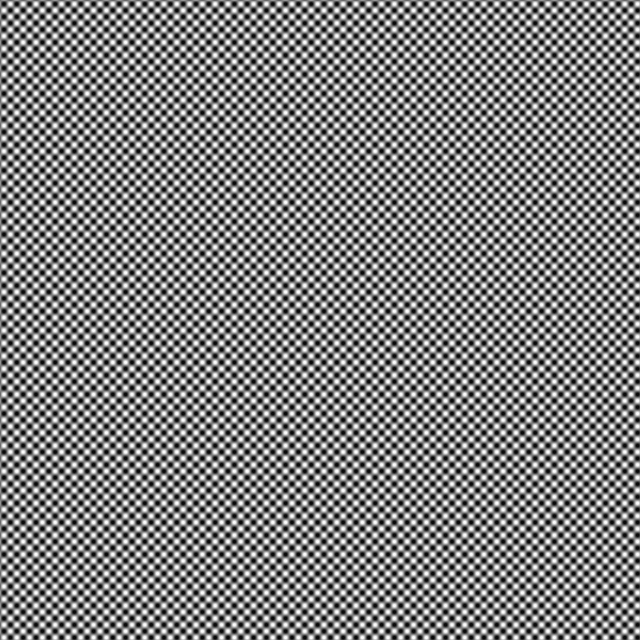
Give the GLSL for this pattern, as a WebGL 1 fragment shader.

```glsl
precision highp float;

uniform vec2 u_resolution;

const float TAU = 6.2831853;
const float REPEATS = 50.0;

// Signed soft checker: +1 at light centres, -1 at dark centres.
float softChecker(vec2 tile) {
    vec2 wave = cos(TAU * (tile - 0.3125));
    return -wave.x * wave.y;
}

void main() {
    vec2 uv = gl_FragCoord.xy / u_resolution;
    uv.y = 1.0 - uv.y;

    // Fade to the mean grey when a repeat is too small to resolve.
    float repeatsPerPixel = REPEATS / min(u_resolution.x, u_resolution.y);
    float contrast = 0.55 * (1.0 - smoothstep(0.3, 0.5, repeatsPerPixel));

    float grey = 0.495 + contrast * softChecker(uv * REPEATS);
    gl_FragColor = vec4(vec3(clamp(grey, 0.03, 0.99)), 1.0);
}
```
